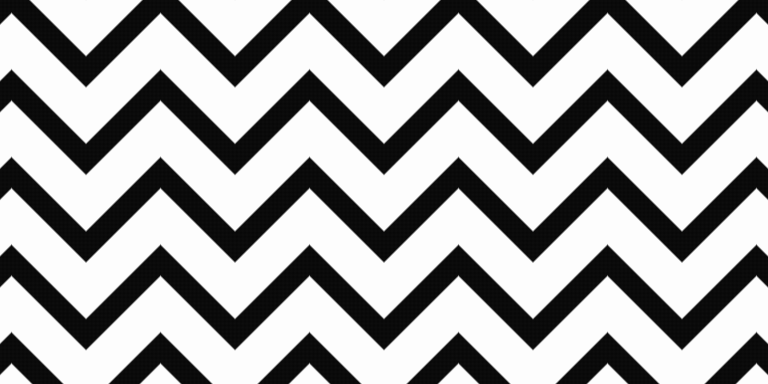
This pattern is drawn by a Shadertoy shader. Its source:

```glsl
// Black zigzag chevron bands with a faint woven grain on a white ground.

// Lengths are in canvas heights.
#define PERIOD      vec2(0.3880, 0.2281)
#define AMPLITUDE   0.1932
#define THICKNESS   0.0808
#define VALLEY_Y    0.1289
#define SOFTNESS    0.0030
#define GRAIN_SIZE  0.0105
#define GRAIN_DEPTH 0.010
#define INK         vec3(0.040)
#define PAPER       vec3(0.994)

// Triangle wave: 0 at whole numbers, 1 halfway between them.
float triangleWave(float t) {
    return 2.0 * abs(fract(t + 0.5) - 0.5);
}

// Signed distance to the nearest band, negative inside, with mitred corners.
float chevronDistance(vec2 p) {
    float height = p.y - VALLEY_Y - AMPLITUDE * triangleWave(p.x / PERIOD.x);
    float offset = (fract(height / PERIOD.y + 0.5) - 0.5) * PERIOD.y;
    float slope = 2.0 * AMPLITUDE / PERIOD.x;
    return (abs(offset) - 0.5 * THICKNESS) / sqrt(1.0 + slope * slope);
}

// Fine lattice of dots, from -1 to 1.
float weave(vec2 p) {
    vec2 wave = cos(6.2831853 * p / GRAIN_SIZE);
    return 0.5 * (wave.x + wave.y);
}

void mainImage(out vec4 fragColor, in vec2 fragCoord) {
    // A valley sits on the vertical centre line.
    vec2 p = vec2(fragCoord.x - 0.5 * iResolution.x, fragCoord.y) / iResolution.y;

    // Edge width never drops below about one pixel.
    float edge = max(SOFTNESS, 0.7 / iResolution.y);
    float paperAmount = smoothstep(-edge, edge, chevronDistance(p));

    vec3 ink = INK + GRAIN_DEPTH * weave(p);
    fragColor = vec4(mix(ink, PAPER, paperAmount), 1.0);
}
```
